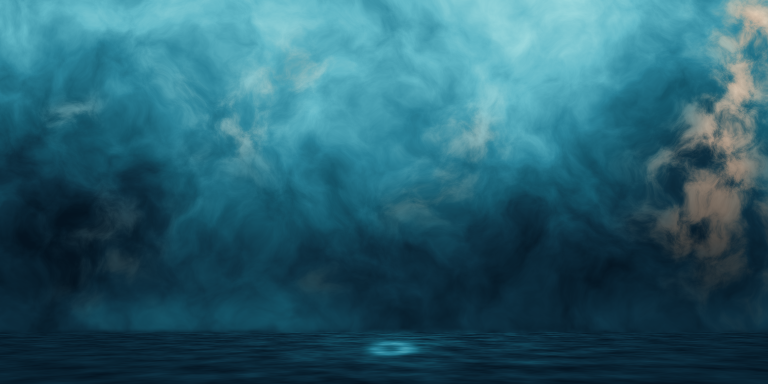
This background is drawn by a Shadertoy shader. Its source:

```glsl
#define HORIZON 0.135
#define BROAD_SCALE 2.6
#define DETAIL_SCALE 10.0
#define BROAD_AMOUNT 0.24
#define DETAIL_AMOUNT 0.17
#define WARP_AMOUNT 0.14
#define MIST_AMOUNT 0.17
#define WARM_AMOUNT 0.85
#define FLOOR_STREAKS 0.26

// Position, radius and strength of broad light and shade
const vec4 LIGHTS[12] = vec4[12](
    vec4(1.45, 1.00, 0.24, 0.34), vec4(0.62, 0.93, 0.30, 0.20),
    vec4(0.12, 1.00, 0.20, 0.10), vec4(1.10, 0.82, 0.28, 0.13),
    vec4(0.85, 0.52, 0.30, 0.14), vec4(1.40, 0.56, 0.22, 0.10),
    vec4(0.05, 0.42, 0.28, -0.14), vec4(0.34, 0.76, 0.13, -0.11),
    vec4(0.00, 0.74, 0.17, -0.11), vec4(1.78, 0.67, 0.17, -0.22),
    vec4(1.02, 0.30, 0.25, -0.06), vec4(1.70, 0.36, 0.25, -0.08));

// Position, radius and strength of pale and warm clouds
const vec4 CLOUDS[12] = vec4[12](
    vec4(0.62, 0.66, 0.13, 0.70), vec4(0.77, 0.82, 0.09, 0.90),
    vec4(1.20, 0.68, 0.11, 0.75), vec4(1.12, 0.51, 0.08, 0.50),
    vec4(1.84, 0.56, 0.13, 0.95), vec4(1.98, 0.92, 0.13, 1.00),
    vec4(1.90, 0.75, 0.10, 0.75), vec4(1.93, 0.40, 0.18, 0.60),
    vec4(0.30, 0.33, 0.14, 0.40), vec4(0.22, 0.72, 0.06, 0.45),
    vec4(0.83, 0.27, 0.06, 0.35), vec4(1.70, 0.45, 0.07, 0.55));

vec2 gradientAt(vec2 cell) {
    float h = fract(sin(dot(cell, vec2(127.1, 311.7))) * 43758.5);
    return vec2(cos(6.2832 * h), sin(6.2832 * h));
}

float gradientNoise(vec2 p) {
    vec2 i = floor(p), f = fract(p);
    vec2 u = f * f * f * (f * (f * 6.0 - 15.0) + 10.0);
    vec2 e = vec2(1.0, 0.0);
    float low = mix(dot(gradientAt(i), f), dot(gradientAt(i + e), f - e), u.x);
    float high = mix(dot(gradientAt(i + e.yx), f - e.yx),
                     dot(gradientAt(i + e.xx), f - e.xx), u.x);
    return 1.4 * mix(low, high, u.y);
}

float fbm(vec2 p, int octaves) {
    float sum = 0.0, amplitude = 0.55;
    for (int i = 0; i < octaves; i++) {
        sum += amplitude * gradientNoise(p);
        p = mat2(1.6, 1.2, -1.2, 1.6) * p + 3.7;
        amplitude *= 0.56;
    }
    return sum;
}

float blob(vec2 p, vec4 b) {
    vec2 d = (p - b.xy) / b.z;
    return b.w * exp(-dot(d, d));
}

// Teal ramp from deep shadow to pale haze
vec3 tealRamp(float light) {
    vec3 c = mix(vec3(0.015, 0.08, 0.13), vec3(0.05, 0.19, 0.26), clamp(light / 0.2, 0.0, 1.0));
    c = mix(c, vec3(0.08, 0.35, 0.43), clamp((light - 0.2) / 0.22, 0.0, 1.0));
    c = mix(c, vec3(0.16, 0.51, 0.60), clamp((light - 0.42) / 0.2, 0.0, 1.0));
    c = mix(c, vec3(0.38, 0.72, 0.78), clamp((light - 0.62) / 0.24, 0.0, 1.0));
    return mix(c, vec3(0.70, 0.90, 0.90), clamp((light - 0.86) / 0.34, 0.0, 1.0));
}

vec3 wallColor(vec2 p) {
    vec2 warp = WARP_AMOUNT * vec2(fbm(p * 3.0, 4), fbm(p * 3.0 + 17.0, 4));
    float broad = fbm((p + warp) * BROAD_SCALE + 5.0, 5);
    float detail = fbm((p + 0.6 * warp) * DETAIL_SCALE, 6);

    float light = mix(0.13, 0.72, smoothstep(0.18, 1.0, p.y));
    float cover = 0.0;
    for (int i = 0; i < 12; i++) {
        light += blob(p + 0.5 * warp, LIGHTS[i]);
        cover += blob(p + warp, CLOUDS[i]);
    }
    float texture_fade = smoothstep(0.12, 0.5, p.y);
    light += mix(0.5, 1.0, texture_fade) * (BROAD_AMOUNT * broad + DETAIL_AMOUNT * detail);

    // Mist along the foot of the wall
    float mist = exp(-pow((p.y - 0.17) / 0.06, 2.0));
    float spread = 0.5 + 0.5 * exp(-pow((p.x - 0.7) / 0.6, 2.0));
    light += MIST_AMOUNT * mist * spread * (0.7 + broad);

    // Clumped clouds, warmer to the right and dimmer below
    float clump = smoothstep(-0.2, 0.45, detail + 0.45 * cover - 0.15);
    vec3 cloud = mix(vec3(0.64, 0.73, 0.72), vec3(0.84, 0.70, 0.60), smoothstep(1.4, 1.9, p.x));
    cloud *= mix(0.38, 1.05, smoothstep(0.25, 0.75, p.y)) * (0.92 + 0.35 * detail);
    return mix(tealRamp(light), cloud, WARM_AMOUNT * clump * clamp(cover, 0.0, 1.0));
}

vec3 floorColor(vec2 p) {
    float depth = 1.0 / (HORIZON - p.y + 0.06);
    float streaks = fbm(vec2((p.x - 1.0) * depth * 0.9, depth * 1.3), 4);
    float center = exp(-pow((p.x - 1.05) / 0.6, 2.0));
    float light = 0.09 + 0.12 * center * smoothstep(-0.02, 0.11, p.y);
    light += FLOOR_STREAKS * streaks * (0.5 + 0.5 * center);

    // Soft bright ring on the ground
    float radius = length((p - vec2(1.02, 0.092)) / vec2(0.05, 0.016));
    light += 0.28 * exp(-pow((radius - 0.8) / 0.5, 2.0)) + 0.14 * exp(-0.15 * radius * radius);
    return tealRamp(light);
}

void mainImage(out vec4 fragColor, in vec2 fragCoord) {
    vec2 p = fragCoord / iResolution.xy * vec2(2.0, 1.0);
    vec3 ground = floorColor(vec2(p.x, min(p.y, HORIZON)));
    vec3 color = mix(ground, wallColor(p), smoothstep(HORIZON - 0.008, HORIZON + 0.012, p.y));
    fragColor = vec4(color, 1.0);
}
```
